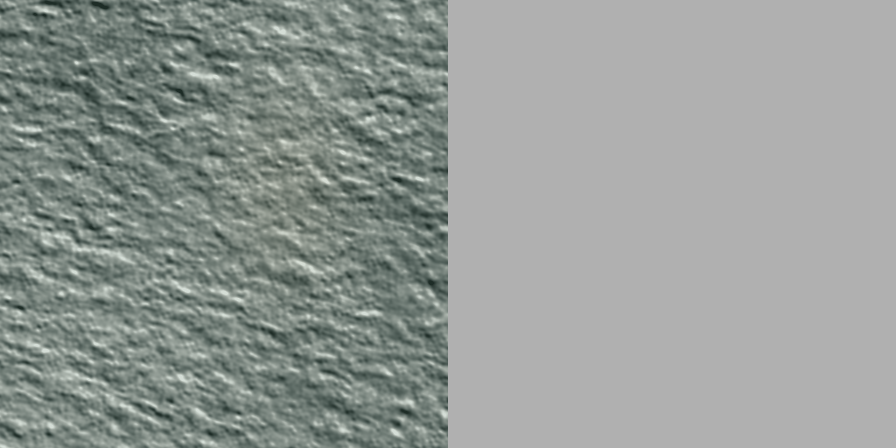
Give the GLSL for this texture, as a Shadertoy shader.

```glsl
float hash(vec2 cell) {
    vec3 q = fract(vec3(cell.xyx) * 0.1031);
    q += dot(q, q.yzx + 33.33);
    return fract((q.x + q.y) * q.z);
}

float noise(vec2 p) {
    vec2 cell = floor(p), f = fract(p);
    vec2 u = f * f * (3.0 - 2.0 * f);
    float low = mix(hash(cell), hash(cell + vec2(1, 0)), u.x);
    float high = mix(hash(cell + vec2(0, 1)), hash(cell + vec2(1, 1)), u.x);
    return mix(low, high, u.y);
}

// Slope of a stretched noise layer, lit from above and slightly aside
float rippleSlope(vec2 p, vec2 frequency, float offset) {
    vec2 q = p * frequency + offset;
    vec2 lightStep = vec2(0.12, 0.42);
    return noise(q + lightStep) - noise(q - lightStep);
}

float softSpot(vec2 p, vec2 center, vec2 radius) {
    vec2 d = (p - center) / radius;
    return exp(-dot(d, d));
}

// Let the wave rows fall gently to the right with a slight wobble
vec2 bendRows(vec2 p) {
    float tilt = mix(0.26, 0.14, p.y);
    vec2 wobble = vec2(noise(p * 13.0), noise(p * vec2(19.0, 23.0) + 7.0)) - 0.5;
    return vec2(p.x, p.y + tilt * p.x) + wobble * vec2(0.025, 0.014);
}

float waveRelief(vec2 p) {
    vec2 q = bendRows(p);
    float relief = 0.11 * rippleSlope(q, vec2(13.0, 34.0), 3.0);
    relief += 0.21 * rippleSlope(q, vec2(27.0, 57.0), 17.0);
    relief += 0.19 * rippleSlope(q, vec2(52.0, 92.0), 41.0);
    // Fine grain runs in mixed directions
    vec2 turned = vec2(p.x - 0.45 * p.y, p.y + 0.45 * p.x);
    relief += 0.12 * rippleSlope(turned, vec2(92.0, 118.0), 83.0);
    relief += 0.08 * (noise(p * 128.0 + 11.0) - 0.5);
    return relief;
}

// Broad light and dark patches of the surface
float broadShade(vec2 p) {
    float shade = 0.025 * softSpot(p, vec2(0.62, 0.60), vec2(0.20, 0.25));
    shade += 0.025 * softSpot(p, vec2(0.72, 0.86), vec2(0.18, 0.14));
    shade += 0.035 * softSpot(p, vec2(0.15, 0.20), vec2(0.35, 0.28));
    shade -= 0.055 * softSpot(p, vec2(0.18, 0.88), vec2(0.30, 0.16));
    shade -= 0.035 * softSpot(p, vec2(0.30, 0.66), vec2(0.13, 0.18));
    shade -= 0.055 * softSpot(p, vec2(0.96, 0.48), vec2(0.18, 0.24));
    shade -= 0.025 * softSpot(p, vec2(0.75, 0.10), vec2(0.30, 0.12));
    return shade;
}

vec3 waterColor(vec2 p) {
    float relief = waveRelief(p);
    float contrast = mix(0.8, 1.2, noise(p * 8.0 + 21.0));
    float light = 0.502 + broadShade(p) + 1.05 * contrast * relief;

    // Sparse bright crests and small dark hollows
    light += 0.55 * max(relief - 0.11, 0.0);
    light -= 0.15 * max(-relief - 0.15, 0.0);
    light = clamp(light, 0.16, 0.85);

    vec3 tint = mix(vec3(-0.045, 0.012, -0.010), vec3(-0.015, 0.022, -0.008),
                    smoothstep(0.3, 0.7, light));
    float warmth = softSpot(p, vec2(0.64, 0.58), vec2(0.15, 0.22));
    return vec3(light) + tint + warmth * vec3(0.012, 0.0, -0.012);
}

void mainImage(out vec4 fragColor, in vec2 fragCoord) {
    vec2 p = fragCoord / iResolution.y;
    float pixel = 1.0 / iResolution.y;
    float seam = 0.5 * iResolution.x / iResolution.y;
    vec3 flatGray = vec3(0.69);

    // Rippled water on the left, plain panel on the right
    float panel = smoothstep(seam - 0.5 * pixel, seam + 0.5 * pixel, p.x);
    fragColor = vec4(mix(waterColor(p), flatGray, panel), 1.0);
}
```
